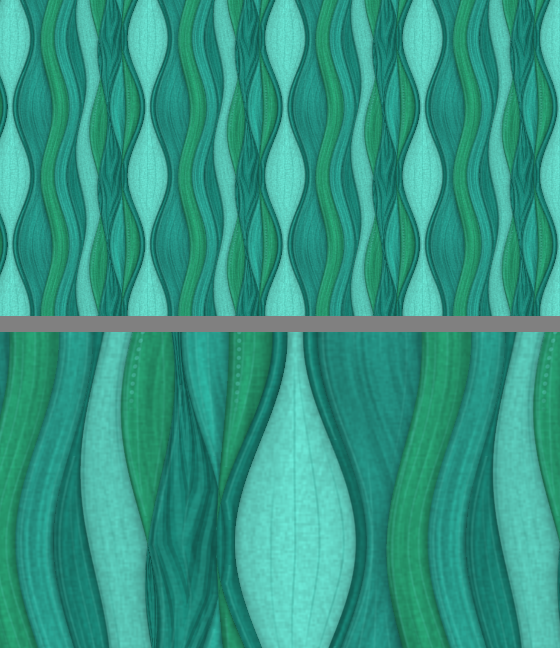
Top, the full canvas; bottom, a detail of the centre.
Reproduce this pattern procedurally as a Shadertoy shader.

```glsl
const float TAU = 6.2831853;
const float TILE = 0.435;                  // tile side, in canvas heights
const vec2 ORIGIN = vec2(1.074, 0.277);    // centre of a pale lens, in tiles
const float GRAIN = 0.075;
const float STREAK = 0.36;
const float EDGE_SHADE = 0.20;
const float EDGE_WIDTH = 0.010;
const float LINE_WIDTH = 0.0025;
const float STITCHES = 48.0;               // stitches per tile

const vec3 PALE = vec3(0.38, 0.81, 0.75);
const vec3 SOFT = vec3(0.34, 0.76, 0.70);
const vec3 TEAL = vec3(0.15, 0.59, 0.53);
const vec3 MID = vec3(0.13, 0.53, 0.48);
const vec3 DARK = vec3(0.09, 0.47, 0.42);
const vec3 GREEN = vec3(0.14, 0.57, 0.41);

// Left edge of each ribbon: mean position, swing, phase
const int RIBBONS = 12;
const vec3 EDGES[RIBBONS] = vec3[RIBBONS](
    vec3(-0.083, -0.064, 0.0), vec3(0.083, 0.064, 0.0),
    vec3(0.113, 0.060, 0.0), vec3(0.264, -0.043, 0.02),
    vec3(0.374, -0.053, 0.0), vec3(0.462, -0.048, 0.0),
    vec3(0.516, 0.037, 0.33), vec3(0.622, 0.045, 0.18),
    vec3(0.672, -0.036, 0.10), vec3(0.777, 0.053, 0.0),
    vec3(0.824, -0.015, 0.0), vec3(0.876, -0.069, 0.0));
const vec3 INKS[RIBBONS] = vec3[RIBBONS](
    PALE, DARK, MID, GREEN, TEAL, DARK, SOFT, GREEN, DARK, TEAL, GREEN, DARK);

float hash(vec2 p) {
    return fract(sin(dot(p, vec2(127.1, 311.7))) * 4375.85);
}

// Value noise that repeats after period cells
float noise(vec2 p, vec2 period) {
    vec2 i = floor(p), f = fract(p);
    f = f * f * (3.0 - 2.0 * f);
    vec2 a = mod(i, period), b = mod(i + 1.0, period);
    return mix(mix(hash(a), hash(vec2(b.x, a.y)), f.x),
               mix(hash(vec2(a.x, b.y)), hash(b), f.x), f.y);
}

float edgeAt(vec3 e, float v) {
    return e.x + e.y * cos(TAU * (v - e.z));
}

void mainImage(out vec4 fragColor, in vec2 fragCoord) {
    vec2 p = vec2(fragCoord.x, iResolution.y - fragCoord.y) / (iResolution.y * TILE) - ORIGIN;
    float aa = 1.0 / (iResolution.y * TILE);
    float v = p.y;

    // Wrap the tile along its first wavy edge
    float start = edgeAt(EDGES[0], v);
    float x = start + fract(p.x - start);

    // Lay the ribbons from left to right
    vec3 col = INKS[RIBBONS - 1];
    float left = start, right = start + 1.0;
    int band = 0;
    for (int i = 0; i < RIBBONS; i++) {
        float e = edgeAt(EDGES[i], v);
        col = mix(col, INKS[i], smoothstep(-aa, aa, x - e));
        if (x >= e) {
            band = i;
            left = max(left, e);
        } else {
            right = min(right, e);
        }
    }
    float width = max(right - left, 0.001);
    float t = (x - left) / width;
    float seed = float(band) * 19.0;
    bool pale = band == 0 || band == 6;

    // Rounded shading and brush streaks that follow the ribbon
    float body = 4.0 * t * (1.0 - t);
    float fine = noise(vec2((x - left) * 110.0 + seed, v * 5.0), vec2(256.0, 5.0));
    float broad = noise(vec2(t * 4.0 + seed, v * 3.0), vec2(256.0, 3.0));
    float streak = 0.5 * fine + 0.5 * broad - 0.5;
    col *= 0.94 + 0.09 * body + STREAK * streak * (pale ? 0.35 : 1.0);

    // Thin drawn lines, broken by noise
    float count = pale ? 5.0 : 4.0;
    float wobble = 0.5 * noise(vec2(seed, v * 4.0), vec2(256.0, 4.0));
    float gap = abs(fract(t * count + wobble) - 0.5) * width / count;
    float line = 1.0 - smoothstep(LINE_WIDTH - aa, LINE_WIDTH + aa, gap);
    line *= smoothstep(0.03, 0.08, width) * smoothstep(0.25, 0.7, broad);
    col = mix(col, pale ? MID : SOFT, line * (pale ? 0.24 : 0.2));

    // Overlapping leaf strokes in the dark ribbon
    if (band == 8) {
        float leaf = sin(TAU * (v * 4.0 + abs(t - 0.5) * 3.5 + 0.3 * broad));
        float cover = smoothstep(0.0, 0.3, body);
        col = mix(col, TEAL, 0.55 * cover * smoothstep(0.1, 0.9, leaf));
        col *= 1.0 - 0.14 * cover * smoothstep(0.6, 1.0, -leaf);
    }

    // Shadowed seams between ribbons
    float seam = min(x - left, right - x);
    col *= 1.0 - EDGE_SHADE * exp(-seam / EDGE_WIDTH);
    float trim = 1.0 - smoothstep(0.0, 0.003 + aa, abs(x - left - 0.014));
    col = mix(col, SOFT, 0.22 * trim * step(0.03, width) * (pale ? 0.0 : 1.0));

    // Row of stitches along two green ribbons
    if (band == 7 || band == 10) {
        vec2 q = vec2(x - left - 0.025, (fract(v * STITCHES) - 0.5) / STITCHES);
        float stitch = 1.0 - smoothstep(0.005 - aa, 0.005 + aa, length(q));
        float shown = smoothstep(0.3, 0.7, -cos(TAU * v)) * step(0.05, width);
        col = mix(col, SOFT, 0.5 * stitch * shown);
    }

    // Woven paper grain
    float weave = noise(vec2(p.x * 180.0, v * 90.0), vec2(180.0, 90.0))
                + noise(vec2(p.x * 90.0, v * 180.0), vec2(90.0, 180.0)) - 1.0;
    col *= 1.0 + GRAIN * weave;

    fragColor = vec4(clamp(col, 0.0, 1.0), 1.0);
}
```
